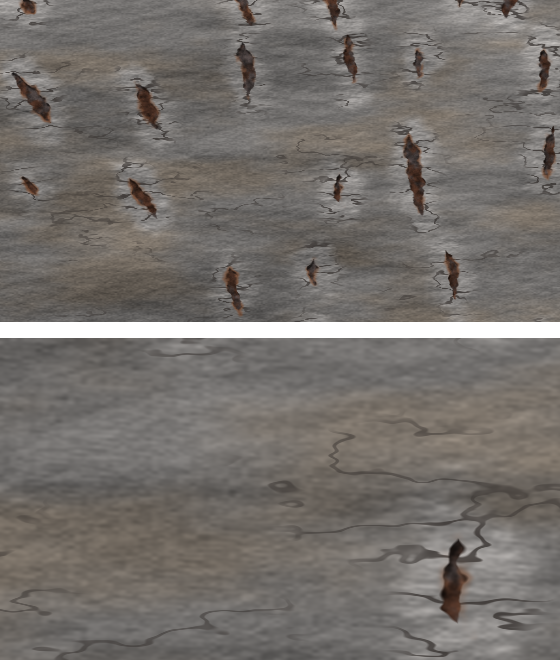
Top, the full canvas; bottom, a detail of the centre.
Write a Shadertoy shader that draws this texture.

```glsl
// Weathered grey concrete with slanted rusty gashes, flaked rims and thin cracks.

const vec3 STONE_COOL = vec3(1.01, 0.99, 0.975);
const vec3 STONE_WARM = vec3(1.07, 0.99, 0.90);
const vec3 STEEL = vec3(0.25, 0.22, 0.215);
const vec3 RUST_DARK = vec3(0.25, 0.16, 0.12);
const vec3 RUST_BRIGHT = vec3(0.47, 0.30, 0.20);
const vec3 CRACK = vec3(0.20, 0.18, 0.17);

float hash(vec2 p) {
    return fract(sin(dot(p, vec2(127.1, 311.7))) * 43758.5);
}

float noise(vec2 p) {
    vec2 cell = floor(p), f = fract(p);
    f = f * f * (3.0 - 2.0 * f);
    float low = mix(hash(cell), hash(cell + vec2(1, 0)), f.x);
    float high = mix(hash(cell + vec2(0, 1)), hash(cell + vec2(1, 1)), f.x);
    return mix(low, high, f.y);
}

// Layered noise, centred on zero
float fbm(vec2 p, int octaves) {
    float sum = 0.0, amplitude = 0.5;
    for (int i = 0; i < octaves; i++) {
        sum += amplitude * (noise(p) - 0.5);
        p = mat2(2.0, 0.12, -0.12, 2.0) * p + 17.3;
        amplitude *= 0.5;
    }
    return sum;
}

// Distance to a spindle that narrows towards both ends
float spindle(vec2 p, vec2 dir, float halfLength, float width) {
    float along = clamp(dot(p, dir), -halfLength, halfLength);
    float t = along / halfLength;
    return length(p - dir * along) - width * (1.0 - t * t);
}

// Distance to the nearest gash, one per occupied jittered cell
float gashes(vec2 p, float size, float aspect) {
    vec2 home = floor(p / size);
    float nearest = 1.0;
    for (int j = -1; j <= 1; j++) {
        for (int i = -1; i <= 1; i++) {
            vec2 id = home + vec2(i, j);
            if (hash(id + 5.7) > 0.75) continue;
            vec2 jitter = vec2(hash(id + 1.3), hash(id + 8.1));
            vec2 center = (id + 0.25 + 0.5 * jitter) * size;
            float across = clamp(center.x / aspect, 0.0, 1.0);
            float lean = mix(0.65, -0.05, across) + 0.3 * (hash(id + 3.9) - 0.5);
            float scale = hash(id + 12.4);
            float halfLength = mix(0.025, mix(0.10, 0.15, across), scale);
            float width = mix(0.012, 0.022, scale);
            vec2 dir = vec2(sin(lean), -cos(lean));
            nearest = min(nearest, spindle(p - center, dir, halfLength, width));
        }
    }
    return nearest;
}

// Gashes with bent axes and ragged edges
float raggedGashes(vec2 p, float aspect) {
    vec2 bend = vec2(fbm(p * 13.0, 3), fbm(p * 13.0 + 40.0, 3));
    float ragged = fbm(p * vec2(35.0, 60.0), 3);
    return gashes(p + 0.045 * bend, 0.30, aspect) + 0.022 * ragged;
}

// Brightness of a rough surface lit from above
float relief(vec2 p, vec2 stretch, vec2 toLight) {
    return fbm(p * stretch, 4) - fbm((p + toLight) * stretch, 4);
}

// Thin lines along the zero level of stretched noise
float cracks(vec2 p, vec2 stretch, float width) {
    return 1.0 - smoothstep(0.3 * width, width, abs(fbm(p * stretch, 4)));
}

void mainImage(out vec4 fragColor, in vec2 fragCoord) {
    float pixel = 1.0 / iResolution.y;
    float aspect = iResolution.x * pixel;
    vec2 p = fragCoord * pixel;
    float gash = raggedGashes(p, aspect);
    float edge = 0.0015 + 0.7 * pixel;

    // Flaked area around each gash
    float blotch = fbm(p * vec2(9.0, 16.0) + 60.0, 4);
    float flaked = 1.0 - smoothstep(0.015, 0.085, gash + 0.10 * blotch);

    // Weathered surface with horizontal streaks
    float streaks = fbm(p * vec2(3.0, 16.0) + 7.0, 5);
    float clouds = fbm(p * vec2(2.0, 4.0) + 23.0, 3);
    float tone = 0.425 + 0.22 * streaks + 0.20 * clouds + 0.07 * (p.y - 0.5);
    tone += 0.10 * flaked;
    tone += mix(0.35, 0.75, flaked) * relief(p, vec2(16.0, 42.0), vec2(-0.002, 0.004));
    tone += 0.06 * (noise(p * vec2(150.0, 260.0)) - 0.5);
    float warmth = smoothstep(-0.12, 0.25, fbm(p * vec2(3.0, 9.0) + 90.0, 4));
    vec3 color = tone * mix(STONE_COOL, STONE_WARM, warmth * (1.0 - flaked));

    // Cracks in the flakes, and a few beyond them
    float patches = smoothstep(0.08, 0.20, fbm(p * vec2(4.0, 9.0) + 31.0, 3));
    float crack = cracks(p, vec2(7.0, 24.0), 0.022 + 2.0 * pixel);
    color = mix(color, CRACK, 0.75 * crack * max(flaked, 0.6 * patches));

    // Rust bleeding over the rim
    float stain = smoothstep(-0.10, 0.18, fbm(p * 22.0 + 11.0, 3));
    float rim = 1.0 - smoothstep(0.0, 0.012, gash);
    color = mix(color, RUST_BRIGHT, 0.75 * rim * stain);

    // Corroded floor, shaded beneath its upper lip
    float corrosion = smoothstep(-0.12, 0.15, fbm(p * 28.0 + 3.0, 4));
    vec3 pit = mix(STEEL, RUST_DARK, corrosion);
    pit = mix(pit, RUST_BRIGHT, 0.6 * stain * smoothstep(-0.008, 0.0, gash));
    pit *= 1.0 + 1.3 * fbm(p * vec2(80.0, 90.0), 3);
    float lip = smoothstep(-0.003, 0.005, raggedGashes(p + vec2(-0.003, 0.009), aspect));
    pit *= 1.0 - 0.5 * lip;
    color = mix(color, pit, 1.0 - smoothstep(-edge, edge, gash));

    fragColor = vec4(clamp(color, 0.0, 1.0), 1.0);
}
```
